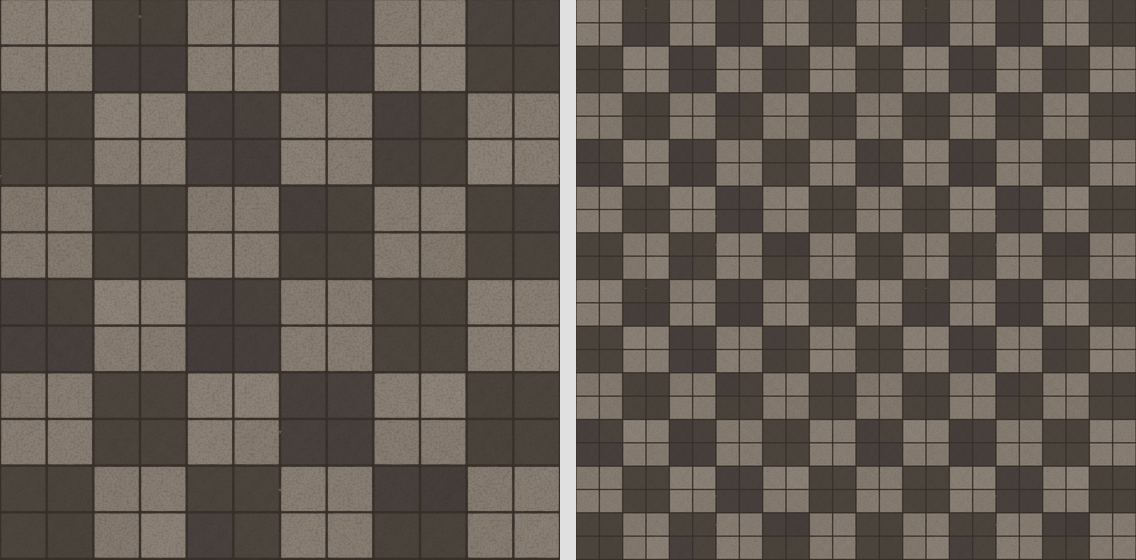
Left, the tile; right, the same tile 2 across and 2 down.
A three.js fragment shader for this texture:

```glsl
// Checkerboard floor of small square ceramic tiles, 12 by 12, coloured in 2 by 2 blocks.
// Each tile is a rounded box with its own tint; wrapped cellular noise gives the grain,
// layered sines the soft mottling, and a few joints carry pale chips.

varying vec2 vUv;

const float TILES = 12.0;       // tiles across and down
const float BLOCK = 2.0;        // tiles along one side of a check
const float GRAIN = 228.0;      // grain cells across the canvas
const float TAU = 6.2831853;

const vec3 LIGHT_WARM = vec3(0.50, 0.46, 0.415);
const vec3 LIGHT_PALE = vec3(0.53, 0.49, 0.45);
const vec3 DARK_COOL = vec3(0.27, 0.24, 0.23);
const vec3 DARK_WARM = vec3(0.29, 0.26, 0.23);
const vec3 JOINT = vec3(0.215, 0.185, 0.16);
const vec3 CHIP = vec3(0.48, 0.44, 0.39);

float hash(vec2 p) {
  vec3 q = fract(vec3(p.xyx) * 0.1031);
  q += dot(q, q.yzx + 33.33);
  return fract((q.x + q.y) * q.z);
}

// Distance to the nearest scattered point, repeating every period cells
float cellular(vec2 p, float period) {
  vec2 cell = floor(p);
  vec2 local = fract(p);
  float nearest = 2.0;
  for (int y = -1; y <= 1; y++) {
    for (int x = -1; x <= 1; x++) {
      vec2 offset = vec2(float(x), float(y));
      vec2 id = mod(cell + offset, period);
      vec2 point = offset + vec2(hash(id), hash(id + 71.7));
      nearest = min(nearest, length(point - local));
    }
  }
  return nearest;
}

// Smooth blotches from sines with whole wave counts, about -1 to 1
float mottle(vec2 uv) {
  vec2 a = uv * TAU;
  float sum = sin(a.x * 17.0 + 2.0 * sin(a.y * 11.0));
  sum += sin(a.y * 23.0 + 2.0 * sin(a.x * 19.0 + 1.3));
  sum += sin(a.x * 41.0 - a.y * 37.0 + 1.5 * sin(a.y * 29.0));
  return sum / 3.0;
}

// Signed distance to a rounded square centred on the origin
float roundedSquare(vec2 p, float halfSide, float radius) {
  vec2 q = abs(p) - halfSide + radius;
  return length(max(q, 0.0)) + min(max(q.x, q.y), 0.0) - radius;
}

// Coverage of a small irregular chip on some of the upright joints
float chipMask(vec2 p) {
  vec2 shifted = p + vec2(0.5, 0.0);
  vec2 id = mod(floor(shifted), TILES);
  vec2 local = fract(shifted) - vec2(0.5, 0.2 + 0.6 * hash(id + 5.3));
  float angle = atan(local.y, local.x);
  float radius = 0.028 + 0.008 * sin(angle * 3.0 + id.x);
  float present = step(0.965, hash(id + 41.9));
  return present * (1.0 - smoothstep(radius - 0.015, radius + 0.015, length(local)));
}

// Tile colour from its check, its own tint and the grain
vec3 glaze(vec2 tile, float grain, float blotch) {
  vec2 block = floor(tile / BLOCK);
  float isLight = mod(block.x + block.y, 2.0);
  float tint = mix(hash(block + 13.1), hash(tile + 29.7), 0.5);
  float shade = hash(tile + 53.3) - 0.5;
  vec3 lightTile = mix(LIGHT_WARM, LIGHT_PALE, tint);
  vec3 darkTile = mix(DARK_COOL, DARK_WARM, smoothstep(0.3, 0.7, tint));
  lightTile += 0.024 * shade + 0.075 * grain + 0.009 * blotch;
  darkTile += 0.010 * shade + 0.022 * grain + 0.005 * blotch;
  return mix(darkTile, lightTile, isLight);
}

void main() {
  // Joints sit slightly above the whole rows
  vec2 p = vUv * TILES - vec2(0.0, 0.023);
  vec2 tile = mod(floor(p), TILES);
  vec2 local = fract(p) - 0.5;

  // Surface
  float grain = 0.45 - cellular(vUv * GRAIN, GRAIN);
  float blotch = mottle(vUv);
  vec3 color = glaze(tile, grain, blotch);

  // Joints, with slightly uneven edges
  float edge = roundedSquare(local, 0.474, 0.025) + 0.003 * blotch;
  color = mix(color, JOINT + 0.015 * grain, smoothstep(-0.016, 0.016, edge));

  // Wear
  color = mix(color, CHIP, 0.65 * chipMask(p));

  gl_FragColor = vec4(color, 1.0);
}
```
